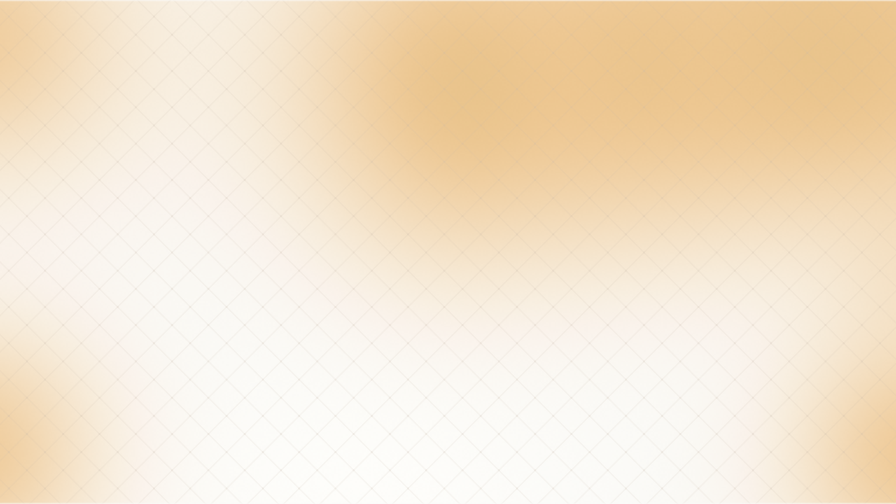
A WebGL 1 fragment shader for this background:

```glsl
precision highp float;

uniform vec2 u_resolution;

// Soft elliptical falloff, 1 at the centre
float glow(vec2 p, vec2 center, vec2 radius) {
  vec2 q = (p - center) / radius;
  return exp(-dot(q, q));
}

float segmentDistance(vec2 p, vec2 a, vec2 b) {
  vec2 ab = b - a;
  float t = clamp(dot(p - a, ab) / dot(ab, ab), 0.0, 1.0);
  return length(p - a - ab * t);
}

// Overlap two coverages without exceeding 1
float blend(float a, float b) {
  return 1.0 - (1.0 - a) * (1.0 - b);
}

float hash(vec2 p) {
  vec3 q = fract(p.xyx * 0.1031);
  q += dot(q, q.yzx + 33.33);
  return fract((q.x + q.y) * q.z);
}

// Amount of gold at a point
float goldField(vec2 p) {
  float d = segmentDistance(p, vec2(0.95, 0.84), vec2(1.72, 0.9));
  float gold = exp(-pow(d / 0.38, 2.5));
  gold = blend(gold, 0.85 * glow(p, vec2(-0.05, 0.93), vec2(0.28, 0.27)));
  gold = blend(gold, 0.9 * glow(p, vec2(-0.06, 0.1), vec2(0.25)));
  gold = blend(gold, 0.95 * glow(p, vec2(1.83, 0.09), vec2(0.25)));
  gold = blend(gold, 0.3 * glow(p, vec2(1.85, 0.45), vec2(0.2)));
  // Faint haze on the upper left
  return blend(gold, 0.12 * glow(p, vec2(0.4, 0.9), vec2(0.5, 0.35)));
}

// Diagonal lattice: x holds the lines, y the dots at the crossings
vec2 lattice(vec2 p, float pixel) {
  vec2 q = p - vec2(0.6296, 0.571);
  q = vec2(q.x + q.y, q.x - q.y) * 0.70711;
  vec2 cell = abs(mod(q + 0.02546, 0.05093) - 0.02546);
  float lines = 1.0 - smoothstep(0.0005, 0.0005 + pixel, min(cell.x, cell.y));
  float dots = 1.0 - smoothstep(0.001, 0.001 + pixel, length(cell));
  return vec2(lines, dots);
}

void main() {
  float pixel = 1.0 / u_resolution.y;
  vec2 p = gl_FragCoord.xy * pixel;
  p.x *= 1.77778 * u_resolution.y / u_resolution.x;

  vec3 ivory = vec3(0.982, 0.98, 0.968);
  vec3 gold = vec3(0.933, 0.78, 0.57);
  vec3 deepGold = vec3(0.91, 0.765, 0.545);

  // Background wash
  float amount = goldField(p);
  vec3 color = mix(ivory, gold, amount);
  color += 0.012 * glow(p, vec2(0.72, 0.02), vec2(0.4, 0.25));

  // Rosy tint along the pale rim of the glows
  float rim = exp(-pow((amount - 0.13) / 0.06, 2.0));
  color += rim * vec3(0.003, -0.004, 0.004);

  // Deeper pools inside the large glow
  float pools = glow(p, vec2(0.93, 0.83), vec2(0.13));
  pools = blend(pools, 0.6 * glow(p, vec2(1.28, 0.88), vec2(0.13)));
  pools = blend(pools, glow(p, vec2(1.63, 0.9), vec2(0.2, 0.16)));
  color = mix(color, deepGold, 0.8 * pools);

  // Lattice
  vec2 grid = lattice(p, pixel);
  color = mix(color, vec3(0.78, 0.72, 0.66), 0.1 * grid.x + 0.16 * grid.y);

  // Pale hairlines at the top and bottom
  float edge = 1.0 - smoothstep(0.001, 0.004, min(p.y, 1.0 - p.y));
  color = mix(color, vec3(0.98), 0.5 * edge);

  // Dither against banding
  color += (hash(floor(p * 288.0)) - 0.5) / 255.0;
  gl_FragColor = vec4(color, 1.0);
}
```
